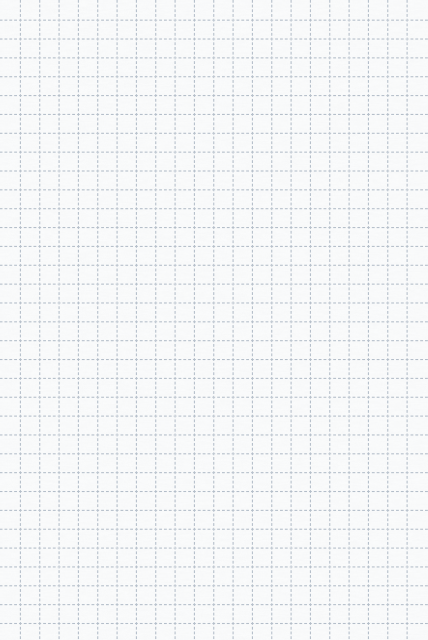
Reproduce this pattern procedurally as a Shadertoy shader.

```glsl
// Pale paper ruled with a grid of fine dashed lines, 21 across and 33 down.
// Each dash is a box with exact pixel coverage, repeated four times per cell
// and centred on the crossings; stretched value noise gives faint fibres.

float hash(vec2 p) {
    vec3 q = fract(p.xyx * vec3(0.1031, 0.1030, 0.0973));
    q += dot(q, q.yzx + 33.33);
    return fract((q.x + q.y) * q.z);
}

float noise(vec2 p) {
    vec2 i = floor(p), f = fract(p);
    f = f * f * (3.0 - 2.0 * f);
    return mix(mix(hash(i), hash(i + vec2(1, 0)), f.x),
               mix(hash(i + vec2(0, 1)), hash(i + vec2(1, 1)), f.x), f.y);
}

// Share of a pixel that a centred box covers
float boxCoverage(vec2 p, vec2 halfSize, float pixel) {
    vec2 low = max(p - 0.5 * pixel, -halfSize);
    vec2 high = min(p + 0.5 * pixel, halfSize);
    vec2 share = max(high - low, 0.0) / pixel;
    return share.x * share.y;
}

// Ink of dashed lines running along grid.x, numbered from 0 to lastLine.
float dashedLines(vec2 grid, vec2 cell, float lastLine, float pixel, float seed) {
    vec2 steps = grid * vec2(4.0, 1.0);
    vec2 id = floor(steps + 0.5);
    vec2 offset = (steps - id) * cell * vec2(0.25, 1.0);
    float onPage = step(0.0, id.y) * step(id.y, lastLine);

    // Slight changes in strength from dash to dash
    float strength = 0.95 + 0.05 * hash(id + seed);
    return onPage * strength * boxCoverage(offset, vec2(1.7, 0.65), pixel);
}

void mainImage(out vec4 fragColor, in vec2 fragCoord) {
    // Page units: 512 across and 768 down from the top left
    vec2 uv = fragCoord / iResolution.xy;
    vec2 page = vec2(uv.x, 1.0 - uv.y) * vec2(512.0, 768.0);
    float pixel = 512.0 / iResolution.x;

    // Paper with horizontal fibres and fine grain
    float fibre = noise(page * vec2(0.12, 0.7)) - 0.5;
    float grain = noise(page * 0.8 + 40.0) - 0.5;
    vec3 color = vec3(0.975, 0.979, 0.981) + 0.008 * fibre + 0.008 * grain;

    // Dashed rules in both directions
    vec2 cell = vec2(23.13, 22.625);
    vec2 grid = (page - vec2(24.4, 24.2)) / cell;
    float ink = max(dashedLines(grid, cell, 32.0, pixel, 3.0),
                    dashedLines(grid.yx, cell.yx, 20.0, pixel, 157.0));
    color = mix(color, vec3(0.70, 0.74, 0.785), ink);

    fragColor = vec4(color, 1.0);
}
```
